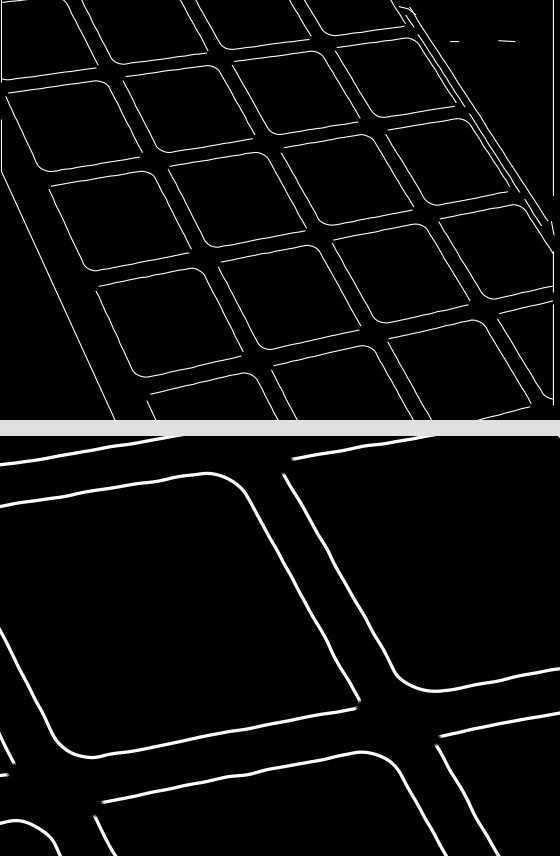
Top: the whole. Bottom: its middle third, enlarged.
Reproduce this pattern procedurally as a Shadertoy shader.

```glsl
// Thin white outlines of a tilted grid of rounded panes in perspective, with frame lines, on black.

const vec3 BACKGROUND = vec3(0.0);
const vec3 LINE_COLOR = vec3(1.0);
const float HALF_WIDTH = 0.0013;     // line half width, in canvas heights
const float WOBBLE = 0.0016;         // unevenness of the lines
const float WOBBLE_SCALE = 55.0;
const float PANE_HALF = 0.430;       // half size of a pane, in grid cells
const float ROUND_RADIUS = 0.095;    // corners at the wide angles
const float SHARP_RADIUS = 0.030;    // corners at the narrow angles
const float BREAK_MIN = 0.020;       // breaks at the narrow corners
const float BREAK_MAX = 0.048;
const float ROW_SHIFT = 0.014;
const float LAST_COLUMN = 2.0;
const float LAST_COLUMN_TRIM = 0.016;
const float LEFT = 0.0035, RIGHT = 1.3177;
const float INNER_RAIL = 2.955, OUTER_RAIL = 3.04;

// Grid cells to canvas, with y pointing down
const mat3 GRID_TO_CANVAS = mat3(0.2784, -0.0313, 0.03235,
                                 0.0956, 0.1993, -0.0347,
                                 0.2639, 0.1753, 1.0);

float hash(vec2 p) {
    vec3 q = fract(vec3(p.xyx) * 0.1031);
    q += dot(q, q.yzx + 33.33);
    return fract((q.x + q.y) * q.z);
}

float noise(vec2 p) {
    vec2 i = floor(p), f = fract(p);
    f = f * f * (3.0 - 2.0 * f);
    return mix(mix(hash(i), hash(i + vec2(1, 0)), f.x),
               mix(hash(i + vec2(0, 1)), hash(i + vec2(1, 1)), f.x), f.y);
}

float segment(vec2 p, vec2 a, vec2 b) {
    vec2 pa = p - a, ba = b - a;
    return length(pa - ba * clamp(dot(pa, ba) / dot(ba, ba), 0.0, 1.0));
}

float stroke(float d, float pixel) {
    return clamp((HALF_WIDTH - d) / pixel + 0.5, 0.0, 1.0);
}

// Outline of the pane in the current cell; gradU and gradV turn cell units into canvas units
float paneOutline(vec2 grid, vec2 gradU, vec2 gradV, float pixel) {
    vec2 id = floor(grid), c = grid - id - 0.5;
    if (id.x < -1.0 || id.x > LAST_COLUMN || id.y < -1.0) return 0.0;

    vec2 halfSize = vec2(PANE_HALF);
    float trim = LAST_COLUMN_TRIM * step(LAST_COLUMN, id.x);
    halfSize.x -= trim;
    c.x += trim;

    bool narrow = c.x * c.y > 0.0;
    float radius = narrow ? SHARP_RADIUS : ROUND_RADIUS;
    vec2 q = abs(c) - halfSize + radius;
    float f = length(max(q, 0.0)) + min(max(q.x, q.y), 0.0) - radius;
    vec2 n = min(q.x, q.y) > 0.0 ? normalize(q) : (q.x > q.y ? vec2(1, 0) : vec2(0, 1));
    n *= vec2(c.x < 0.0 ? -1.0 : 1.0, c.y < 0.0 ? -1.0 : 1.0);
    float d = abs(f) / length(n.x * gradU + n.y * gradV);

    // Break the line at the narrow corners, by a varying amount
    float gap = mix(BREAK_MIN, BREAK_MAX, hash(id + 7.0 + step(0.0, c.x) * 19.0));
    float keep = narrow ? smoothstep(gap - 0.008, gap + 0.008, length(abs(c) - halfSize)) : 1.0;
    return stroke(d, pixel) * keep;
}

// Two lines along the right side of the grid
float rails(vec2 grid, vec2 gradU, float pixel) {
    float scale = 1.0 / length(gradU);
    float outer = stroke(abs(grid.x - OUTER_RAIL) * scale, pixel)
                * step(-0.30, grid.y) * step(grid.y, 2.30);
    float joint = abs(grid.y - floor(grid.y + 0.5));
    float inner = stroke(abs(grid.x - INNER_RAIL) * scale, pixel)
                * step(-0.20, grid.y) * step(grid.y, 2.34) * smoothstep(0.03, 0.05, joint);
    return max(outer, inner);
}

// Canvas borders, slanted left edge, and short stray strokes
float frameDistance(vec2 p) {
    float d = segment(p, vec2(LEFT, 0.0), vec2(LEFT, 0.195));
    d = min(d, segment(p, vec2(LEFT, 0.286), vec2(LEFT, 0.408)));
    d = min(d, segment(p, vec2(LEFT, 0.408), vec2(0.276, 1.005)));
    d = min(d, segment(p, vec2(RIGHT, 0.0), vec2(RIGHT, 0.465)));
    d = min(d, segment(p, vec2(RIGHT, 0.60), vec2(RIGHT, 0.695)));
    d = min(d, segment(p, vec2(RIGHT, 0.726), vec2(RIGHT, 0.964)));
    d = min(d, segment(p, vec2(1.313, 0.528), vec2(1.319, 0.559)));
    d = min(d, segment(p, vec2(1.073, 0.099), vec2(1.092, 0.099)));
    d = min(d, segment(p, vec2(1.188, 0.097), vec2(1.226, 0.099)));
    d = min(d, segment(p, vec2(0.951, 0.016), vec2(0.972, 0.021)));
    return min(d, segment(p, vec2(0.972, 0.021), vec2(0.990, 0.035)));
}

void mainImage(out vec4 fragColor, in vec2 fragCoord) {
    float pixel = 1.0 / iResolution.y;
    vec2 p = vec2(fragCoord.x, iResolution.y - fragCoord.y) * pixel;
    vec2 wobble = vec2(noise(p * WOBBLE_SCALE), noise(p * WOBBLE_SCALE + 31.7)) - 0.5;

    vec3 h = inverse(GRID_TO_CANVAS) * vec3(p + WOBBLE * wobble, 1.0);
    vec2 grid = h.xy / h.z + vec2(0.0, ROW_SHIFT);
    vec2 dx = dFdx(grid) / pixel, dy = dFdy(grid) / pixel;
    vec2 gradU = vec2(dx.x, dy.x), gradV = vec2(dx.y, dy.y);

    float ink = paneOutline(grid, gradU, gradV, pixel);
    ink = max(ink, rails(grid, gradU, pixel));
    ink *= step(LEFT, p.x) * step(p.x, RIGHT);
    ink = max(ink, stroke(frameDistance(p), pixel));
    fragColor = vec4(mix(BACKGROUND, LINE_COLOR, ink), 1.0);
}
```
